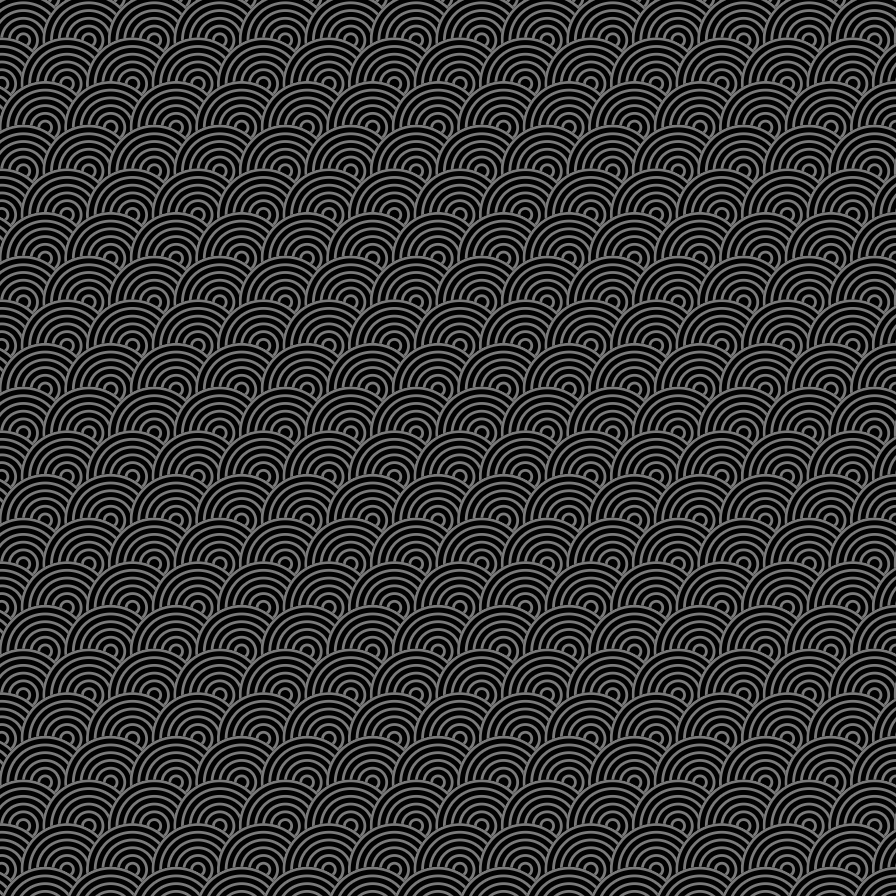
Give the GLSL for this pattern, as a Shadertoy shader.

```glsl
// Overlapping wave scales: grey concentric rings on near-black discs.
// Discs sit on a sheared lattice and are painted back to front, so each
// one hides part of its left neighbour and of the row above.

const float UNITS = 41.05;              // lattice units per canvas height
const vec2  PITCH = vec2(3.0, 2.0);     // spacing of columns and rows
const float ROW_SHIFT = -1.0;           // sideways step of each lower row
const vec2  ORIGIN = vec2(0.07, 1.71);  // column phase, top of first row
const float RADIUS = 2.13;
const float RING_COUNT = 6.0;
const float LINE_WIDTH = 0.128;

const vec3 GROUND = vec3(0.008);
const vec3 LINE = vec3(0.48);

// Coverage of the inside of a shape from its signed distance
float coverage(float signedDist, float pixel) {
    return clamp(0.5 - signedDist / pixel, 0.0, 1.0);
}

// Evenly spaced rings, the outermost flush with the rim
float rings(float dist, float pixel) {
    float spacing = RADIUS / RING_COUNT;
    float inward = RADIUS - 0.5 * LINE_WIDTH - dist;
    float index = clamp(round(inward / spacing), 0.0, RING_COUNT - 1.0);
    float offset = abs(inward - index * spacing);
    return coverage(offset - 0.5 * LINE_WIDTH, pixel);
}

// Paint one ringed disc over the colour below it
vec3 paintScale(vec3 below, vec2 p, float pixel) {
    float dist = length(p);
    vec3 scale = mix(GROUND, LINE, rings(dist, pixel));
    return mix(below, scale, coverage(dist - RADIUS, pixel));
}

vec3 waveScales(vec2 p, float pixel) {
    vec3 color = GROUND;
    float baseRow = floor((p.y - ORIGIN.y) / PITCH.y);

    // Upper rows first, then left to right within each row
    for (int j = -1; j <= 1; j++) {
        float row = baseRow + float(j);
        vec2 first = ORIGIN + vec2(row * ROW_SHIFT, row * PITCH.y + RADIUS);
        float baseColumn = round((p.x - first.x) / PITCH.x);
        for (int i = -1; i <= 1; i++) {
            float column = baseColumn + float(i);
            vec2 center = first + vec2(column * PITCH.x, 0.0);
            color = paintScale(color, p - center, pixel);
        }
    }
    return color;
}

void mainImage(out vec4 fragColor, in vec2 fragCoord) {
    // Lattice units, with y running down from the top edge
    float pixel = UNITS / iResolution.y;
    vec2 p = vec2(fragCoord.x, iResolution.y - fragCoord.y) * pixel;
    fragColor = vec4(waveScales(p, pixel), 1.0);
}
```
